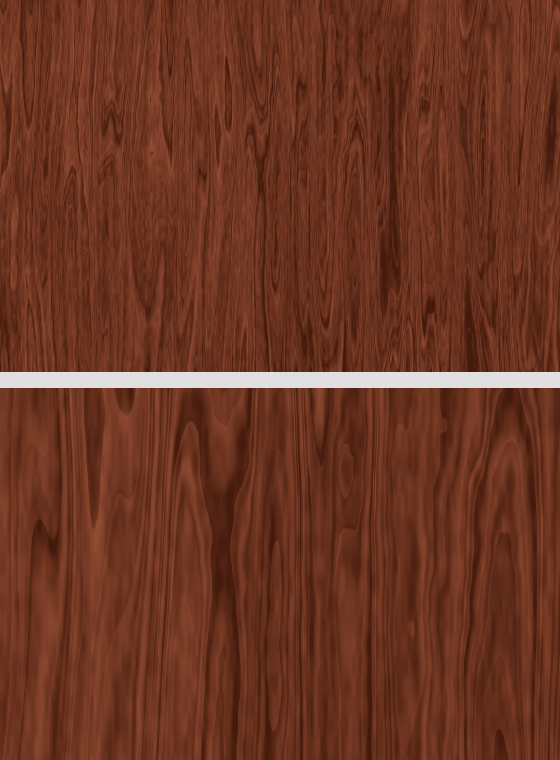
Top, the full canvas; bottom, a detail of the centre.
This texture is drawn by a WebGL 2 fragment shader. Its source:

```glsl
#version 300 es
precision highp float;
// Dark red-brown wood veneer with long vertical grain, nested figure and fine fibres.

uniform vec2 u_resolution;
out vec4 fragColor;

const vec3 DARK_WOOD = vec3(0.265, 0.102, 0.046);
const vec3 MID_WOOD = vec3(0.420, 0.200, 0.121);
const vec3 LIGHT_WOOD = vec3(0.565, 0.293, 0.200);

float hash(vec2 cell) {
    vec3 q = fract(vec3(cell.xyx) * vec3(0.1031, 0.1030, 0.0973));
    q += dot(q, q.yzx + 33.33);
    return fract((q.x + q.y) * q.z);
}

float valueNoise(vec2 p) {
    vec2 cell = floor(p);
    vec2 f = fract(p);
    f = f * f * (3.0 - 2.0 * f);
    float bottom = mix(hash(cell), hash(cell + vec2(1, 0)), f.x);
    float top = mix(hash(cell + vec2(0, 1)), hash(cell + vec2(1, 1)), f.x);
    return mix(bottom, top, f.y);
}

// Sum of cross-warped sine products, turned between octaves
float layeredSines(vec2 p, float seed, float gain) {
    const mat2 TURN = mat2(0.8, 0.6, -0.6, 0.8);
    float sum = 0.0;
    float amplitude = 0.6;
    for (int i = 0; i < 4; i++) {
        float across = sin(p.x + 1.5 * sin(0.7 * p.y + seed));
        float along = cos(p.y + 1.5 * sin(0.6 * p.x - seed));
        sum += amplitude * across * along;
        p = TURN * p * 1.83 + seed;
        amplitude *= gain;
    }
    return sum;
}

// Gentle sideways sway of the trunk
float sway(vec2 p) {
    return 0.012 * sin(3.1 * p.y + 5.0 * p.x) + 0.005 * sin(7.3 * p.y - 9.0 * p.x);
}

// Height field whose contours are the growth rings
float grainField(vec2 p) {
    p.x += sway(p);
    float figure = layeredSines(p * vec2(20.0, 2.3), 2.7, 0.37);
    float strands = 0.30 * sin(43.0 * p.x + 2.2 * sin(9.0 * p.x))
                  + 0.11 * sin(97.0 * p.x + 1.7 * sin(23.0 * p.x));
    float ripple = layeredSines(p * vec2(55.0, 26.0), 5.1, 0.5);
    float rippleZone = smoothstep(-0.1, 0.5, layeredSines(p * vec2(6.0, 3.0), 8.3, 0.4));
    return figure + strands + 1.3 * p.x + ripple * mix(0.015, 0.075, rippleZone);
}

// Each ring fades from light to dark, then steps sharply to the next
float growthRings(float phase, float seed) {
    float footprint = fwidth(phase);
    float id = floor(phase);
    float f = phase - id;
    float edge = clamp(1.1 * footprint, 0.03, 0.6);
    float start = mix(0.55, 1.0, hash(vec2(id + 40.0, seed)));
    float end = mix(0.0, 0.45, hash(vec2(id + 40.0, seed + 7.0)));
    float next = mix(0.55, 1.0, hash(vec2(id + 41.0, seed)));
    float ring = mix(mix(start, end, f), next, smoothstep(1.0 - edge, 1.0, f));
    return mix(ring, 0.5, smoothstep(0.6, 1.4, footprint));
}

// Irregular thin lines that follow the contours, centred on zero
float hairlines(float field, float height) {
    float phase = field * 21.0;
    float line = valueNoise(vec2(phase + 90.0, height * 1.5)) - 0.5;
    return line * (1.0 - smoothstep(0.9, 2.0, fwidth(phase)));
}

// Long straight streaks and short fibres along the grain, centred on zero
float fibres(vec2 p) {
    float streak = valueNoise(vec2((p.x + sway(p)) * 150.0, p.y * 2.5));
    float coarse = valueNoise(p * vec2(170.0, 18.0));
    float fine = valueNoise(p * vec2(320.0, 55.0) + 19.0);
    return 0.4 * streak + 0.2 * coarse + 0.4 * fine - 0.5;
}

vec3 woodColour(float tone) {
    vec3 lower = mix(DARK_WOOD, MID_WOOD, clamp(2.0 * tone, 0.0, 1.0));
    return mix(lower, LIGHT_WOOD, clamp(2.0 * tone - 1.0, 0.0, 1.0));
}

void main() {
    vec2 p = gl_FragCoord.xy / u_resolution.y;
    float field = grainField(p);

    // Broad bands, narrow rings and soft large-scale shading
    float bands = growthRings(1.6 * field + 0.20 * sin(4.1 * field), 3.0) - 0.5;
    float rings = growthRings(6.4 * field + 0.35 * sin(7.0 * field), 11.0) - 0.5;
    float shade = layeredSines(p * vec2(13.0, 2.0), 6.4, 0.45);

    float relief = 0.40 * bands + 0.42 * rings + 0.12 * shade;
    float detail = 0.50 * hairlines(field, p.y) + 0.58 * fibres(p);
    fragColor = vec4(woodColour(0.44 + 1.2 * (relief + detail)), 1.0);
}
```
